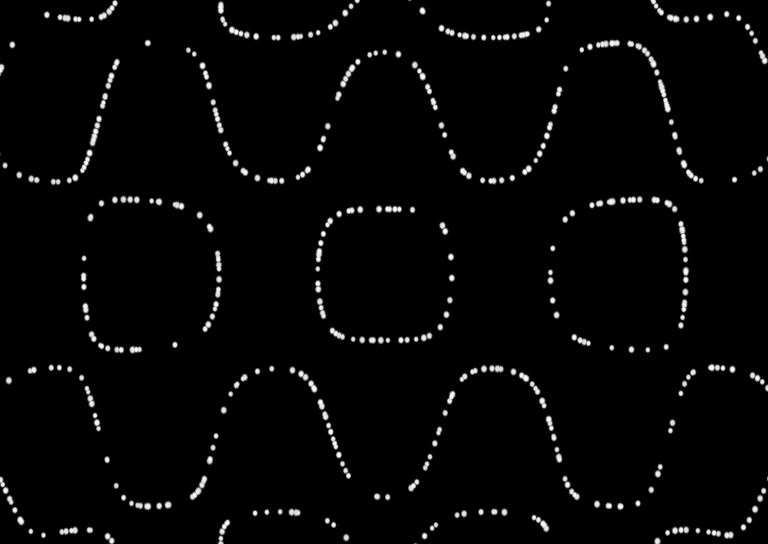
Write a WebGL 1 fragment shader that draws this pattern.

```glsl
precision highp float;

uniform vec2 u_resolution;

vec2 hash2(vec2 p) {
    vec2 q = vec2(dot(p, vec2(127.1, 311.7)), dot(p, vec2(269.5, 183.3)));
    return fract(sin(q) * 43758.5);
}

float cornerDot(vec2 cell, vec2 corner, vec2 f) {
    return dot(hash2(cell + corner) * 2.0 - 1.0, f - corner);
}

float gradientNoise(vec2 p) {
    vec2 i = floor(p), f = fract(p);
    vec2 w = f * f * f * (f * (f * 6.0 - 15.0) + 10.0);
    float low = mix(cornerDot(i, vec2(0, 0), f), cornerDot(i, vec2(1, 0), f), w.x);
    float high = mix(cornerDot(i, vec2(0, 1), f), cornerDot(i, vec2(1, 1), f), w.x);
    return mix(low, high, w.y);
}

// Standing wave of a vibrating plate; grains settle where it is zero.
float plateWave(vec2 p) {
    p = abs(p);
    float bowedY = p.y * (1.0 - 0.296 * p.x * p.x);
    float y2 = p.y * p.y;
    float wave = cos(14.645 * p.x) * cos(11.17 * bowedY);
    wave += 0.25 * cos(17.09 * bowedY);
    wave += y2 * (4.8 - 24.3 * y2) * cos(11.2 * p.x);
    // Damping at the clamped middle and the four plate corners
    wave -= 0.17 * exp(-150.0 * p.x * p.x);
    wave -= 1.1 * smoothstep(0.625, 0.717, p.x) * smoothstep(0.276, 0.441, p.y);
    return wave;
}

// One Newton step towards the nearest nodal line.
vec2 stepToNode(vec2 p) {
    float e = 0.002;
    float w = plateWave(p);
    vec2 slope = vec2(plateWave(p + vec2(e, 0.0)) - w,
                      plateWave(p + vec2(0.0, e)) - w) / e;
    return p - w * slope / max(dot(slope, slope), 1.0);
}

// Brightness at p of one candidate grain, pulled onto the nodal line.
float grainLight(vec2 p, vec2 cell, float seed, float cellSize) {
    vec2 start = (cell + hash2(cell + seed)) * cellSize;
    vec2 grain = stepToNode(stepToNode(start));
    vec2 traits = hash2(cell + seed + 57.3);

    float settled = step(distance(start, grain), 0.48 * cellSize)
                  * step(abs(plateWave(grain)), 0.04);
    // Noise thins the grains into runs and gaps
    float kept = step(traits.x, 0.56 + 0.8 * gradientNoise(grain * 7.0 + 19.0));

    float radius = mix(0.0042, 0.0056, traits.y);
    float soft = max(0.5 * radius, 0.7 / u_resolution.y);
    float d = length((p - grain) * vec2(1.1, 0.93));
    float body = 1.0 - smoothstep(radius - soft, radius + soft, d);
    return body * settled * kept * mix(0.87, 0.98, fract(traits.x * 17.0));
}

void main() {
    vec2 p = (gl_FragCoord.xy - u_resolution * vec2(0.501, 0.495)) / u_resolution.y;
    float cellSize = 0.0184;
    vec2 home = floor(p / cellSize);
    float light = 0.0;

    // Two candidates per cell let grains clump
    for (int j = -1; j <= 1; j++) {
        for (int i = -1; i <= 1; i++) {
            vec2 cell = home + vec2(float(i), float(j));
            light = max(light, grainLight(p, cell, 0.0, cellSize));
            light = max(light, grainLight(p, cell, 213.7, cellSize));
        }
    }

    gl_FragColor = vec4(vec3(light), 1.0);
}
```
